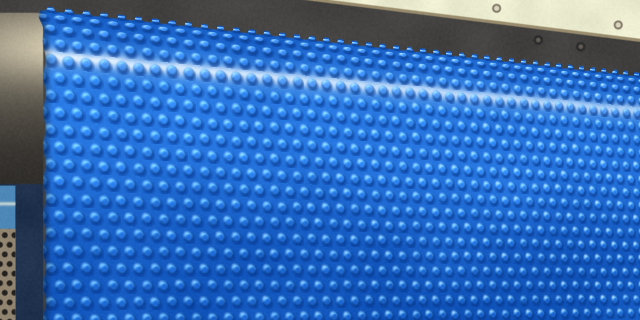
Write a Shadertoy shader that draws this pattern.

```glsl
// A studded blue belt curving over a roller, seen in perspective beside its machine frame.
// A projective map and an arcsine unroll the belt into a staggered grid of raised studs;
// each stud gets a shadow, a lit wall, a flat cap and a glint. Plain shapes form the rest.

float hash(vec2 p) {
    vec3 q = fract(p.xyx * vec3(0.1031, 0.1030, 0.0973));
    q += dot(q, q.yzx + 33.33);
    return fract((q.x + q.y) * q.z);
}

float noise(vec2 p) {
    vec2 i = floor(p), f = fract(p);
    f = f * f * (3.0 - 2.0 * f);
    return mix(mix(hash(i), hash(i + vec2(1, 0)), f.x),
               mix(hash(i + vec2(0, 1)), hash(i + vec2(1, 1)), f.x), f.y);
}

// Coverage of the side where d is positive, one pixel soft
float cover(float d) {
    float px = 1.0 / iResolution.y;
    return smoothstep(-px, px, d);
}

float glow(float d, float width) {
    return exp(-d * d / (width * width));
}

// Height on the belt, corrected for perspective
float beltHeight(vec2 p) {
    return 0.9 + (p.y - 0.9) / (1.0 - 0.13 * (p.x - 0.26));
}

// Column and row on the unrolled belt
vec2 beltGrid(vec2 p) {
    float w = 1.0 - 0.13 * (p.x - 0.26);
    float h = beltHeight(p) - 0.24;
    float arc = h > 0.0 ? h : -0.21 * asin(min(-h / 0.21, 1.0));
    return vec2((p.x - 0.26) / w / 0.0555 - 0.186, arc / 0.0535 - 0.17);
}

vec3 beltColor(vec2 p) {
    float h = beltHeight(p);
    float tilt = clamp((0.24 - h) / 0.21, 0.0, 1.0);
    float soft = 1.5 / (iResolution.y * 0.05);

    // Staggered cells with slight wear in placement
    vec2 g = beltGrid(p);
    float row = floor(g.y + 0.5);
    g.x += 0.5 * mod(row + 1.0, 2.0);
    vec2 id = vec2(floor(g.x + 0.5), row);
    float rnd = hash(id + 71.0);
    vec2 d = g - id + 0.07 * (vec2(rnd, hash(id + 19.0)) - 0.5);

    // Sheet between the studs
    float light = 0.75 * glow(h - 0.34, 0.33) + 0.3 * noise(p * 5.0) - 0.1 * tilt;
    vec3 sheet = mix(vec3(0.05, 0.31, 0.71), vec3(0.17, 0.49, 0.91), light);
    float shine = glow(h - 0.183 - 0.008 * noise(p * 25.0), 0.023);
    float sheen = 0.35 * glow(h - 0.19, 0.06);
    vec3 col = mix(sheet, vec3(0.42, 0.72, 0.98), sheen);
    col = mix(col, vec3(0.93, 0.97, 1.0), shine * (0.95 - 0.15 * p.x));

    // Cast shadow, wall and cap
    float shadow = 1.0 - smoothstep(0.16, 0.5, length(d - vec2(0.10, 0.17)));
    col = mix(col, vec3(0.03, 0.23, 0.58), 0.7 * shadow);
    float body = 1.0 - smoothstep(0.31 - soft, 0.31 + soft, length(d));
    float facing = dot(d / max(length(d), 0.01), vec2(-0.6, -0.8));
    vec3 wall = sheet * (0.88 + 0.15 * facing) + vec3(0.22, 0.25, 0.16) * max(facing, 0.0);
    col = mix(col, wall, body);
    vec2 c = d - vec2(0.04, 0.05 - 0.16 * tilt);
    float cap = 1.0 - smoothstep(0.2 - soft, 0.2 + soft, length(c));
    vec3 top = sheet * (1.04 + 0.1 * rnd) + vec3(0.04, 0.05, 0.04);
    col = mix(col, top + 0.16 * tilt, 0.85 * cap);
    col += vec3(0.12, 0.16, 0.12) * glow(length(c) - 0.21, 0.07) * max(-c.y * 4.0 + 0.3, 0.0);

    // Glints grow towards the far side and the roller top
    float glint = glow(length(d - vec2(-0.13, -0.19)), 0.13);
    float strength = (0.15 + 0.38 * p.x) * (0.4 + 0.6 * rnd) + 0.3 * tilt;
    col = mix(col, vec3(0.72, 0.89, 1.0), clamp(glint * strength, 0.0, 0.9));
    return mix(col, vec3(0.75, 0.88, 1.0), 0.25 * shine * body);
}

vec3 frameColor(vec2 p) {
    // Dark housing under a cream wall
    vec3 col = vec3(0.25, 0.245, 0.24) + 0.04 * noise(p * 8.0) - 0.04 * p.x * p.y;
    float rim = 0.125 * (p.x - 1.0) - p.y;
    vec3 cream = vec3(0.92, 0.92, 0.81) + 0.06 * (noise(p * 14.0) - 0.4);
    col = mix(col, vec3(0.60, 0.55, 0.43), cover(rim + 0.006));
    col = mix(col, cream, cover(rim - 0.004));

    // Bolts on the wall and on the housing
    for (float i = 0.0; i < 2.0; i++) {
        float a = length(p - vec2(1.552 + 0.38 * i, 0.026 + 0.052 * i));
        float b = length(p - vec2(1.682 + 0.133 * i, 0.125 + 0.021 * i));
        col = mix(col, vec3(0.50, 0.47, 0.40), cover(0.014 - a));
        col = mix(col, vec3(0.85, 0.83, 0.74), cover(0.008 - a));
        col = mix(col, vec3(0.17), cover(0.015 - b));
        col = mix(col, vec3(0.38, 0.36, 0.33), cover(0.007 - b));
    }

    // Left side: navy gap, pale strip, perforated plate, steel roller
    vec3 side = vec3(0.10, 0.17, 0.28) + 0.04 * noise(p * 12.0);
    float strip = cover(0.048 - p.x);
    side = mix(side, vec3(0.30, 0.53, 0.72), strip * cover(p.y - 0.58));
    side = mix(side, vec3(0.75, 0.82, 0.83), strip * glow(p.y - 0.637, 0.006));
    vec2 hole = fract(p / 0.03 + vec2(0.5 * floor(mod(p.y / 0.03, 2.0)), 0.0)) - 0.5;
    vec3 plate = mix(vec3(0.57, 0.52, 0.44), vec3(0.14, 0.13, 0.12), cover((0.3 - length(hole)) * 0.03));
    side = mix(side, plate, strip * cover(p.y - 0.715));
    float k = (p.y - 0.04) / 0.535;
    vec3 steel = mix(vec3(0.43, 0.41, 0.36), vec3(0.19, 0.18, 0.17), smoothstep(0.2, 1.0, k));
    steel += vec3(0.38, 0.36, 0.31) * glow(k - 0.2, 0.2) * (0.65 + 2.5 * p.x);
    side = mix(side, steel, cover(0.575 - p.y));
    return mix(col, side, cover(0.135 - p.x) * cover(p.y - 0.04));
}

void mainImage(out vec4 fragColor, in vec2 fragCoord) {
    vec2 p = fragCoord / iResolution.y;
    p.y = 1.0 - p.y;

    // Belt outline with studs standing out along its rims
    vec2 g = beltGrid(p);
    float teeth = 0.013 * smoothstep(-0.1, 0.5, cos(6.2832 * g.x));
    float topRim = p.y - 0.032 - 0.111 * (p.x - 0.13) + teeth;
    float leftRim = p.x - 0.139 + 0.004 * cos(3.1416 * g.y) + 0.015 * (1.0 - smoothstep(0.03, 0.15, p.y));
    vec3 belt = beltColor(p) * mix(0.72, 1.0, smoothstep(0.0, 0.03, leftRim));
    vec3 col = mix(frameColor(p), belt, cover(topRim) * cover(leftRim));

    col += 0.025 * (noise(p * 180.0) - 0.5);
    fragColor = vec4(clamp(col, 0.0, 1.0), 1.0);
}
```
